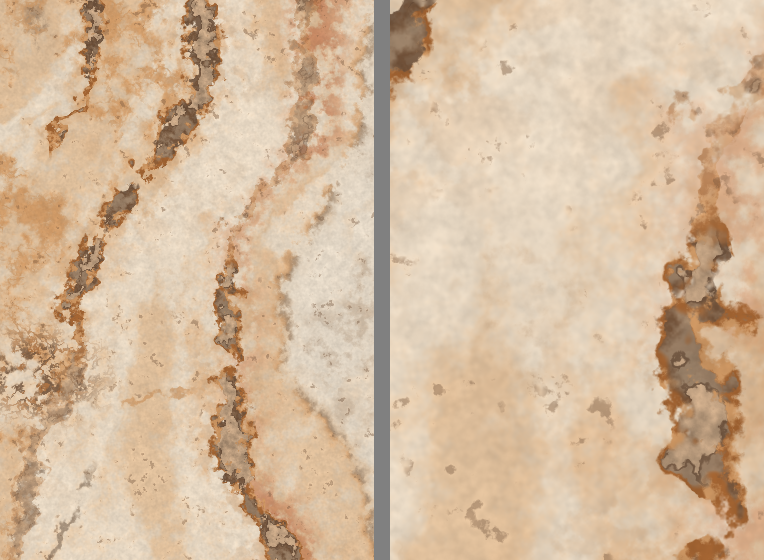
Left: the whole. Right: its middle third, enlarged.
Give the GLSL for this texture, as a WebGL 2 fragment shader.

```glsl
#version 300 es
precision highp float;
uniform vec2 u_resolution;
out vec4 fragColor;

const vec3 CREAM = vec3(0.910, 0.850, 0.768);
const vec3 SAND = vec3(0.860, 0.730, 0.585);
const vec3 COOL = vec3(0.885, 0.845, 0.785);
const vec3 HONEY = vec3(0.790, 0.580, 0.380);
const vec3 ROSE = vec3(0.740, 0.490, 0.355);
const vec3 RUST = vec3(0.620, 0.380, 0.190);
const vec3 UMBER = vec3(0.400, 0.295, 0.215);
const vec3 STONE = vec3(0.730, 0.610, 0.490);
const vec3 ASH = vec3(0.580, 0.500, 0.420);
const float BROAD_WARP = 0.060;
const float FINE_WARP = 0.045;
const float GRAIN = 0.085;
const float CRYSTAL = 0.150;

float hash(ivec2 cell) {
    uint n = uint(cell.x) * 1597334677u ^ uint(cell.y) * 3812015801u;
    n = (n ^ (n >> 15)) * 2246822519u;
    n = (n ^ (n >> 13)) * 3266489917u;
    return float((n ^ (n >> 16)) >> 8) / 16777216.0;
}
float noise(vec2 p) {
    ivec2 i = ivec2(floor(p));
    vec2 f = fract(p);
    f = f * f * (3.0 - 2.0 * f);
    float low = mix(hash(i), hash(i + ivec2(1, 0)), f.x);
    float high = mix(hash(i + ivec2(0, 1)), hash(i + ivec2(1, 1)), f.x);
    return mix(low, high, f.y);
}
float fbm(vec2 p) {
    float sum = 0.0, gain = 0.47;
    for (int i = 0; i < 5; i++) {
        p = mat2(1.6, 1.2, -1.2, 1.6) * p + 17.3;
        sum += gain * noise(p * 0.5);
        gain *= 0.56;
    }
    return sum / 1.009;
}
// Bright along the walls between scattered cells
float cellWalls(vec2 p) {
    ivec2 i = ivec2(floor(p));
    float near = 9.0, next = 9.0;
    for (int k = 0; k < 9; k++) {
        ivec2 n = i + ivec2(k % 3 - 1, k / 3 - 1);
        float d = distance(p, vec2(n) + vec2(hash(n), hash(n + 71)));
        next = min(next, max(near, d));
        near = min(near, d);
    }
    return 1.0 - smoothstep(0.08, 0.30, next - near);
}
float spot(vec2 p, vec2 center, vec2 size) {
    vec2 d = (p - center) / size;
    return exp(-dot(d, d));
}
float line(float d, float width) { return 1.0 - smoothstep(0.3 * width, width, abs(d)); }

// Vein centre lines, as x for a given height
float mainPath(float y) { return 0.12 + 0.24 * smoothstep(0.40, 0.93, y) + 0.26 * min(y - 0.4, 0.0); }
float innerPath(float y) { return 0.405 + 0.145 * smoothstep(0.56, 0.78, y) + 0.10 * (1.0 - smoothstep(0.0, 0.2, y)); }
float outerPath(float y) { return 0.50 + 0.16 * smoothstep(0.40, 0.85, y) + 0.17 * (1.0 - smoothstep(0.1, 0.36, y)); }
float sidePath(float y) { return 0.105 + 0.058 * smoothstep(0.72, 0.87, y); }

// Crumbled honey halo, rusty rim, dark core and outlined stone islands
vec3 drawVein(vec3 color, vec2 p, float d, float width, float presence) {
    float swell = smoothstep(0.28, 0.68, fbm(p * 13.0 + 5.0));
    float patchy = fbm(p * 46.0 + 9.0), crumb = fbm(p * 95.0 + 3.0);
    float r = abs(d + 0.018 * (patchy - 0.5)) / (width * (0.4 + 1.0 * swell));
    float halo = exp(-0.5 * r) * smoothstep(0.42, 0.60, patchy);
    float rim = (1.0 - smoothstep(0.85, 1.10, r + 0.8 * (crumb - 0.5))) * smoothstep(0.30, 0.40, patchy);
    float core = (1.0 - smoothstep(0.50, 0.72, r + 1.4 * (crumb - 0.5))) * smoothstep(0.25, 0.45, swell);
    float isle = fbm(p * 17.0 + 3.0) - 0.35 * r + 0.25 * (crumb - 0.5);
    color = mix(color, HONEY, 0.65 * halo * presence);
    color = mix(color, mix(RUST, HONEY, smoothstep(0.42, 0.62, crumb)), rim * presence);
    color = mix(color, mix(UMBER, ASH, smoothstep(0.36, 0.60, patchy)), 0.85 * core * presence);
    color = mix(color, UMBER, 0.7 * line(isle - 0.40, 0.05) * core * presence);
    return mix(color, STONE * (0.72 + 0.56 * crumb), smoothstep(0.40, 0.43, isle) * core * presence);
}

void main() {
    vec2 p = gl_FragCoord.xy / u_resolution.y;
    vec2 broad = vec2(fbm(p * 7.0), fbm(p * 7.0 + 31.0)) - 0.5;
    vec2 fine = vec2(fbm(p * 32.0 + 11.0), fbm(p * 32.0 + 47.0)) - 0.5;
    vec2 q = p + BROAD_WARP * broad + FINE_WARP * fine;
    float a = q.x - mainPath(q.y), b = q.x - innerPath(q.y), c = q.x - outerPath(q.y);
    float left = 1.0 - smoothstep(-0.05, 0.03, a), right = smoothstep(-0.01, 0.05, c);
    float between = smoothstep(-0.02, 0.03, b) * (1.0 - right);
    float cloud = fbm(p * 9.0 + 61.0), mottle = fbm(p * 30.0 + 83.0), crystal = fbm(p * 85.0 + 37.0);

    // Cream ground with bands that follow the veins
    float bands = fbm(vec2(3.2 * a / (a - b), q.y * 2.8) + 7.0);
    float warmth = 0.55 * bands + 0.27 * mottle + 0.18 * crystal + 0.07 * left + 0.07 * between - 0.12 * right;
    vec3 color = mix(CREAM, SAND, 0.9 * smoothstep(0.42, 0.63, warmth));
    color = mix(color, COOL, 0.6 * right);

    // Stained patches, rosy flush and grey clouds
    float stain = smoothstep(0.50, 0.63, 0.45 * cloud + 0.35 * mottle + 0.2 * crystal);
    color = mix(color, HONEY, 0.85 * left * stain);
    float ends = smoothstep(0.68, 0.78, q.y) + 1.0 - smoothstep(0.08, 0.17, q.y);
    float flush = exp(-pow((b - 0.02) / 0.045, 2.0)) * smoothstep(0.42, 0.60, 0.6 * mottle + 0.4 * crystal);
    color = mix(color, ROSE, flush * (0.4 + 0.5 * ends));
    float grey = spot(q, vec2(0.055, 0.95), vec2(0.03, 0.05)) + 0.5 * spot(q, vec2(0.29, 0.48), vec2(0.03, 0.05))
        + 0.4 * right * smoothstep(0.48, 0.65, cloud);
    color = mix(color, ASH, 0.85 * grey * smoothstep(0.42, 0.62, 0.5 * mottle + 0.5 * crystal));

    // Speckled outer band, hairline seams and cellular network
    float edge = exp(-pow(c / 0.017, 2.0)) * smoothstep(0.40, 0.60, 0.5 * mottle + 0.5 * crystal);
    color = mix(color, mix(HONEY, ASH, smoothstep(-0.015, 0.012, c)), 0.85 * edge);
    float seam = line(q.y - 0.285 - 0.25 * (q.x - 0.27), 0.006) * smoothstep(0.19, 0.22, q.x) * (1.0 - smoothstep(0.33, 0.37, q.x));
    float crack = line(q.x - 0.085 - 0.48 * q.y, 0.008) * (1.0 - smoothstep(0.14, 0.20, q.y));
    color = mix(color, HONEY, 0.7 * seam * smoothstep(0.3, 0.5, mottle));
    color = mix(color, ASH, 0.8 * crack * smoothstep(0.38, 0.52, mottle));
    float walls = cellWalls(q * 27.0 + 2.0 * fine) * smoothstep(0.36, 0.52, mottle);
    float cluster = min(1.0, 1.5 * spot(p, vec2(0.07, 0.33), vec2(0.085, 0.065)));
    color = mix(color, HONEY, 0.6 * walls * left * smoothstep(0.46, 0.60, cloud));
    color = mix(color, mix(RUST, UMBER, smoothstep(0.42, 0.56, crystal)), 0.8 * walls * cluster);

    // Main veins
    float upper = smoothstep(0.32, 0.42, q.y);
    color = drawVein(color, p, a * 0.87, 0.017 + 0.008 * smoothstep(0.66, 0.80, q.y), 0.4 + 0.6 * upper);
    color = drawVein(color, p + 3.7, b * 0.9, 0.021, 1.0 - 0.55 * smoothstep(0.50, 0.58, q.y));
    color = drawVein(color, p + 8.1, q.x - sidePath(q.y), 0.012, smoothstep(0.70, 0.74, q.y));

    // Crystal grain and dark pits
    mat2 turn = mat2(0.8, 0.6, -0.6, 0.8);
    float grain = 0.6 * noise(turn * p * 300.0) + 0.4 * noise(turn * p * 150.0 + 5.0) - 0.5;
    color = mix(color, UMBER, 0.4 * smoothstep(0.66, 0.76, crystal) * smoothstep(0.46, 0.60, mottle));
    color *= 1.0 + GRAIN * grain + CRYSTAL * (crystal - 0.5) + 0.08 * (mottle - 0.5);
    fragColor = vec4(clamp(color, 0.0, 1.0), 1.0);
}
```
